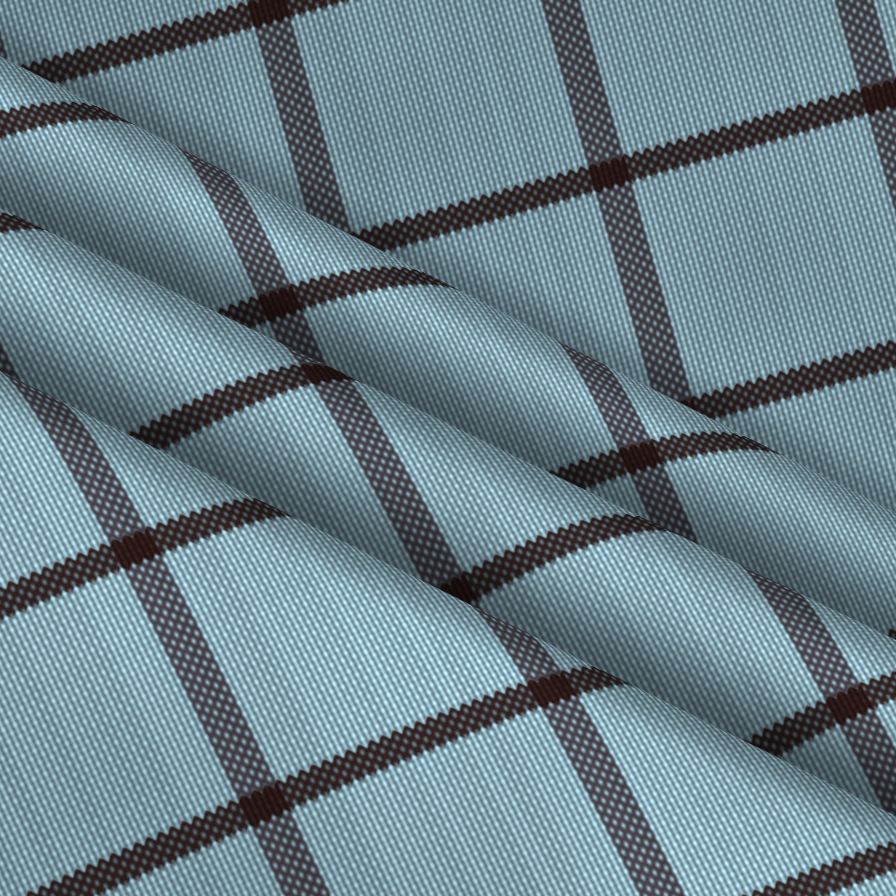
This texture is drawn by a Shadertoy shader. Its source:

```glsl
// Windowpane-check cloth lying in three diagonal folds over a flat back layer.
// Each layer bends two families of stripes by a curve a*d + b*sqrt(d) of the
// depth d below its ridge; a ribbed weave of warp and weft threads colours it.

#define WARP_THREADS 50.0    // threads per stripe repeat
#define WEFT_THREADS 46.0
#define WARP_HALF 0.066      // half stripe width, in repeats
#define WEFT_HALF 0.053
#define BLUE vec3(0.49, 0.61, 0.655)
#define BROWN vec3(0.15, 0.088, 0.082)
#define PLUM vec3(0.225, 0.18, 0.205)
#define RIB_RELIEF 0.46      // ridges that run along the warp
#define BEAD_RELIEF 0.10     // small bumps along each ridge
#define THREAD_VARIATION 0.14
#define SERRATION 0.45       // steps on the weft stripe edge, in threads

const float PI = 3.14159265;

// Ridge lines: height at the left, slope (measured downward); the last is unseen
const vec2 RIDGE[5] = vec2[5](
    vec2(-0.583, 0.51), vec2(0.0625, 0.51), vec2(0.232, 0.482),
    vec2(0.414, 0.497), vec2(1.4, 0.5));

// Stripe families per layer: start on ridge, repeat, linear bend, root bend
const vec4 WEFT[4] = vec4[4](
    vec4(0.121, 0.367, -1.258, 0.0), vec4(0.495, 0.361, -0.743, -0.297),
    vec4(0.387, 0.349, -0.68, -0.243), vec4(0.309, 0.378, -0.97, -0.115));
const vec4 WARP[4] = vec4[4](
    vec4(0.153, 0.384, 0.333, 0.0), vec4(0.224, 0.423, 0.40, 0.129),
    vec4(0.349, 0.510, 0.576, 0.113), vec4(0.035, 0.523, 0.493, 0.166));

float hash(float n) { return fract(sin(n * 91.345) * 4375.85); }

float hash2(vec2 c) { return fract(sin(dot(c, vec2(27.17, 61.73))) * 4375.85); }

float noise(vec2 p) {
    vec2 i = floor(p), f = fract(p);
    f = f * f * (3.0 - 2.0 * f);
    return mix(mix(hash2(i), hash2(i + vec2(1, 0)), f.x),
               mix(hash2(i + vec2(0, 1)), hash2(i + vec2(1, 1)), f.x), f.y);
}

float ridgeDepth(vec2 p, int i) { return p.y - RIDGE[i].x - RIDGE[i].y * p.x; }

// Position across a bent stripe family, counted in repeats
float stripeCoord(float x, float d, vec4 s) {
    float depth = max(d, 0.0);
    float bend = s.z * depth + s.w * (sqrt(depth + 0.0004) - 0.02);
    return (x - s.x - bend) / s.y;
}

// Stripe coverage; the offset, in repeats, widens or narrows the stripe
float stripeMask(float t, float halfWidth, float threads, float offset) {
    float dist = abs(fract(t + 0.5) - 0.5) + offset;
    float soft = max(0.4 / threads, 0.5 * fwidth(t));
    return 1.0 - smoothstep(halfWidth - soft, halfWidth + soft, dist);
}

// Interlaced threads with coloured stripes
vec3 weave(float u, float v) {
    vec2 t = vec2(u * WARP_THREADS, v * WEFT_THREADS);
    vec2 wave = sin(PI * t);

    // Fade the threads where they become too fine to resolve
    vec2 rate = fwidth(t);
    float detail = 1.0 - smoothstep(0.55, 1.1, max(rate.x, rate.y));
    float checker = wave.x * wave.y * detail;

    float step = SERRATION * wave.x * detail / WEFT_THREADS;
    float warpStripe = stripeMask(u, WARP_HALF, WARP_THREADS, 0.0);
    float weftStripe = stripeMask(v, WEFT_HALF, WEFT_THREADS, step);
    float weftOnTop = 0.5 + 0.42 * checker + 0.25 * weftStripe - 0.1 * warpStripe;
    weftOnTop = clamp(weftOnTop, 0.0, 1.0);

    // Threads of the crossing family look dimmer inside a stripe
    vec3 warpColor = mix(BLUE * (1.0 - 0.2 * weftStripe), PLUM, warpStripe);
    vec3 weftColor = mix(BLUE * (1.0 - 0.12 * warpStripe), BROWN, weftStripe);
    warpColor = mix(warpColor, BROWN, warpStripe * weftStripe);
    warpColor *= 1.0 + THREAD_VARIATION * (hash(floor(t.x)) - 0.5) * detail;
    weftColor *= 1.0 + 0.4 * THREAD_VARIATION * (hash(floor(t.y) + 37.0) - 0.5) * detail;

    float rib = (wave.x * wave.x - 0.5) * detail;
    float bead = (wave.y * wave.y - 0.5) * detail;
    float relief = 1.0 + RIB_RELIEF * rib + BEAD_RELIEF * (bead + checker);
    return mix(warpColor, weftColor, weftOnTop) * relief;
}

// Light over one layer: rounded ridge, lit flank, shadow under the next fold
float foldLight(vec2 p, int i, float d) {
    float gap = max(-ridgeDepth(p, i + 1), 0.0);
    if (i == 0) return mix(0.68, 0.94, smoothstep(0.0, 0.06, gap)) + 0.06 * (p.x - 0.5);
    float ridge = mix(0.8, 1.14, smoothstep(0.0, 0.055, d));
    if (i == 3) return ridge - 0.17 * smoothstep(0.1, 0.5, d);
    return ridge * mix(0.5, 1.0, smoothstep(0.0, 0.12, gap));
}

void mainImage(out vec4 fragColor, in vec2 fragCoord) {
    vec2 p = fragCoord / iResolution.xy;
    p.y = 1.0 - p.y;
    float pixel = 1.0 / iResolution.y;
    vec3 color = vec3(0.0);

    // Stack the layers from back to front
    for (int i = 0; i < 4; i++) {
        float d = ridgeDepth(p, i);
        float u = stripeCoord(p.x, d, WARP[i]);
        float v = stripeCoord(p.x, d, WEFT[i]);
        vec3 cloth = weave(u, v) * foldLight(p, i, d);
        color = mix(color, cloth, smoothstep(-pixel, pixel, d));
    }

    color *= 0.96 + 0.08 * noise(p * 7.0);
    fragColor = vec4(clamp(color, 0.0, 1.0), 1.0);
}
```
